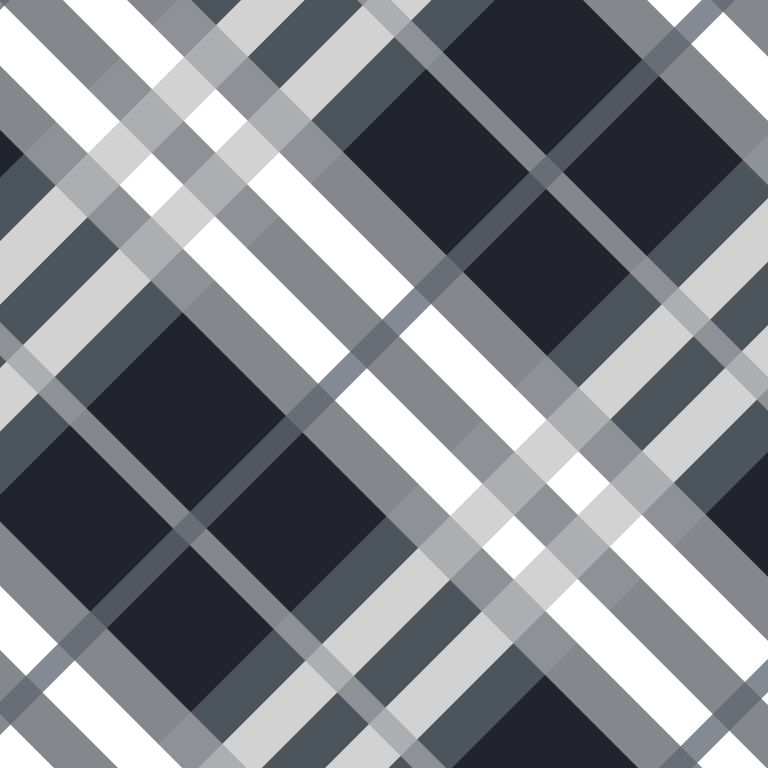
Give the GLSL for this pattern, as a WebGL 2 fragment shader.

```glsl
#version 300 es
precision highp float;
// Diagonal tartan: two families of 45 degree stripes cross on a dark ground.
// Each stripe is a periodic band along one diagonal axis, and the layers are
// blended as flat or translucent threads from the ground upward.

uniform vec2 u_resolution;
out vec4 fragColor;

const vec3 INK   = vec3(0.130, 0.142, 0.172);
const vec3 SLATE = vec3(0.302, 0.332, 0.360);
const vec3 LIGHT = vec3(0.822, 0.822, 0.826);
const vec3 WHITE = vec3(1.0);
const vec3 GRAY  = vec3(0.632, 0.645, 0.657);
const vec3 STEEL = vec3(0.370, 0.402, 0.440);
const float VEIL = 0.77;  // opacity of the translucent threads

// Repeat lengths and stripe widths along the falling and rising families.
const float FALL_PERIOD = 0.928;
const float RISE_PERIOD = 0.944;
const float FALL_STRIPE = 0.0836;
const float RISE_STRIPE = 0.0826;
const float THIN = 0.0435;

// Smooth coverage of a band that repeats every period.
float band(float t, float center, float width, float period, float soft) {
    float d = abs(fract((t - center) / period + 0.5) - 0.5) * period;
    return clamp(0.5 + (0.5 * width - d) / soft, 0.0, 1.0);
}

// Two equal stripes, one stripe width to either side of the center.
float pairBand(float t, float center, float width, float period, float soft) {
    return band(t, center - width, width, period, soft)
         + band(t, center + width, width, period, soft);
}

void main() {
    vec2 p = gl_FragCoord.xy / u_resolution;
    float soft = 1.414 / min(u_resolution.x, u_resolution.y);

    // Axes across the falling and the rising stripes.
    float fall = p.x + p.y - 1.0;
    float rise = p.x - p.y + 1.0;
    float fallCenter = 0.040;
    float riseCenter = 0.438;

    // Rising group: a slate field carrying two light stripes.
    float slate = band(rise, riseCenter, 5.0 * RISE_STRIPE, RISE_PERIOD, soft);
    float light = pairBand(rise, riseCenter, RISE_STRIPE, RISE_PERIOD, soft);
    vec3 color = mix(INK, SLATE, slate);
    color = mix(color, LIGHT, light);

    // Falling group: a gray veil and a thin gray thread.
    float gray = band(fall, fallCenter, 5.0 * FALL_STRIPE, FALL_PERIOD, soft);
    float grayThread = band(fall, 0.487, THIN, FALL_PERIOD, soft);
    color = mix(color, GRAY, VEIL * (gray + grayThread));

    // White stripes, toned down where the light stripes cross them.
    float white = pairBand(fall, fallCenter, FALL_STRIPE, FALL_PERIOD, soft);
    color = mix(color, mix(WHITE, LIGHT, light), white);

    // Thin rising steel thread over everything.
    float steelThread = band(rise, 0.9355, THIN, RISE_PERIOD, soft);
    color = mix(color, STEEL, VEIL * steelThread);

    fragColor = vec4(color, 1.0);
}
```
